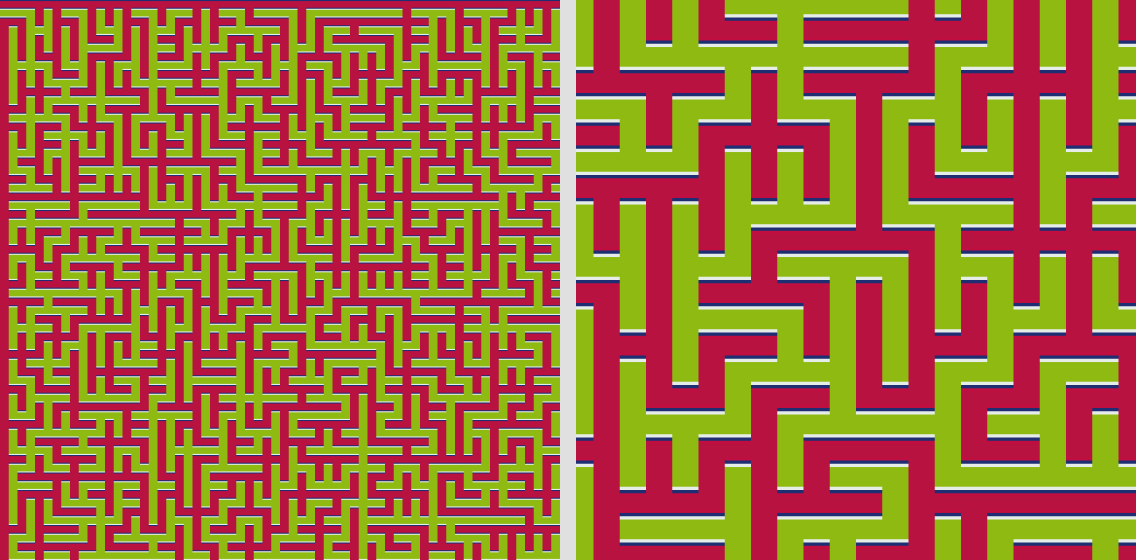
Left: the whole. Right: its middle third, enlarged.
This pattern is drawn by a Shadertoy shader. Its source:

```glsl
// A two-tone maze of red walls and green corridors on a square grid, with
// white and navy hairlines along horizontal borders only. The walls form a
// random minimum spanning tree, found by a local flood fill on bit rows.

const vec3 GREEN = vec3(0.56, 0.73, 0.07);
const vec3 RED = vec3(0.72, 0.07, 0.25);
const vec3 BRIGHT_RED = vec3(0.75, 0.06, 0.25);
const vec3 NAVY = vec3(0.12, 0.18, 0.45);
const vec3 WHITE = vec3(0.90, 0.93, 0.91);
const int CELLS = 64;           // cells along the canvas height
const float LINE = 0.125;       // hairline thickness, in cells
const uint SEED = 29u;
const int WINDOW = 12;          // posts along the side of the search window
const int START = WINDOW / 2 - 1;
const int PASSES = 8;           // flood sweeps, alternately down and up
const int SPREAD = 4;           // sideways steps per row and sweep

// Random weight of the edge leaving a post to the right (0) or down (1).
// Edges on the top and left border weigh nothing, so they are always walls.
uint edgeWeight(ivec2 post, int dir) {
    if ((dir == 0 && post.y == 0) || (dir == 1 && post.x == 0)) return 0u;
    uint h = uint(post.x) * 0x9E3779B1u + uint(post.y) * 0x85EBCA77u;
    h += (uint(dir) + 2u * SEED) * 0xC2B2AE3Du;
    h = (h ^ (h >> 15)) * 0x2C1B3C6Du;
    h = (h ^ (h >> 13)) * 0x297A2D39u;
    return (h ^ (h >> 16)) | 1u;
}

// An edge belongs to the tree unless lighter edges already join its ends.
bool isTreeEdge(ivec2 post, int dir) {
    uint limit = edgeWeight(post, dir);
    if (limit == 0u) return true;

    // Bit rows of the lighter edges around the post
    uint right[WINDOW], down[WINDOW], reached[WINDOW];
    for (int y = 0; y < WINDOW; y++) {
        right[y] = 0u;
        down[y] = 0u;
        reached[y] = y == START ? 1u << START : 0u;
        for (int x = 0; x < WINDOW; x++) {
            ivec2 p = post + ivec2(x, y) - START;
            if (edgeWeight(p, 0) < limit) right[y] |= 1u << x;
            if (edgeWeight(p, 1) < limit) down[y] |= 1u << x;
        }
    }

    // Flood from one end and look for the other
    ivec2 goal = ivec2(START) + ivec2(1 - dir, dir);
    for (int pass = 0; pass < PASSES; pass++) {
        for (int i = 0; i < WINDOW; i++) {
            int y = (pass & 1) == 0 ? i : WINDOW - 1 - i;
            uint row = reached[y];
            if (y > 0) row |= reached[y - 1] & down[y - 1];
            if (y < WINDOW - 1) row |= reached[y + 1] & down[y];
            for (int s = 0; s < SPREAD; s++)
                row |= ((row & right[y]) << 1) | ((row >> 1) & right[y]);
            reached[y] = row;
        }
        if (((reached[goal.y] >> goal.x) & 1u) == 1u) return false;
    }
    return true;
}

// Posts sit on even cells, walls between them; rows count from the top.
bool isWall(ivec2 cell) {
    if (cell.y < 0 || cell == ivec2(0, 1)) return false;
    if (cell.y >= CELLS) return true;
    ivec2 odd = cell & 1;
    if (odd.x + odd.y != 1) return odd.x == 0;
    return isTreeEdge(cell >> 1, odd.y);
}

// Colour inside a cell at a height measured from its top edge.
vec3 cellColour(ivec2 cell, float height, float pixel) {
    bool wall = isWall(cell);
    vec3 colour = wall ? RED : GREEN;
    bool upper = height < 0.5;
    float depth = upper ? height : 1.0 - height;
    if (depth > 2.0 * LINE + pixel) return colour;
    if (isWall(cell + ivec2(0, upper ? -1 : 1)) == wall) return colour;

    // Hairline at the border, and a slightly brighter band inside walls
    float line = clamp((LINE - depth) / pixel + 0.5, 0.0, 1.0);
    float band = clamp((2.0 * LINE - depth) / pixel + 0.5, 0.0, 1.0);
    if (wall) colour = mix(colour, BRIGHT_RED, band);
    return mix(colour, wall ? NAVY : WHITE, line);
}

void mainImage(out vec4 fragColor, in vec2 fragCoord) {
    float pixel = float(CELLS) / iResolution.y;
    vec2 pos = vec2(fragCoord.x, iResolution.y - fragCoord.y) * pixel;

    // Blend the cells under the pixel by the area each one covers
    vec2 first = floor(pos - 0.5 * pixel);
    vec2 split = clamp((pos + 0.5 * pixel - first - 1.0) / pixel, 0.0, 1.0);
    vec3 colour = vec3(0.0);
    float total = 0.0;
    for (int k = 0; k < 4; k++) {
        vec2 corner = vec2(k & 1, k >> 1);
        vec2 share = mix(1.0 - split, split, corner);
        float area = share.x * share.y;
        if (area < 0.002) continue;
        vec2 cell = first + corner;
        float height = clamp(pos.y - cell.y, 0.0, 1.0);
        colour += area * cellColour(ivec2(cell), height, pixel);
        total += area;
    }
    fragColor = vec4(colour / total, 1.0);
}
```
